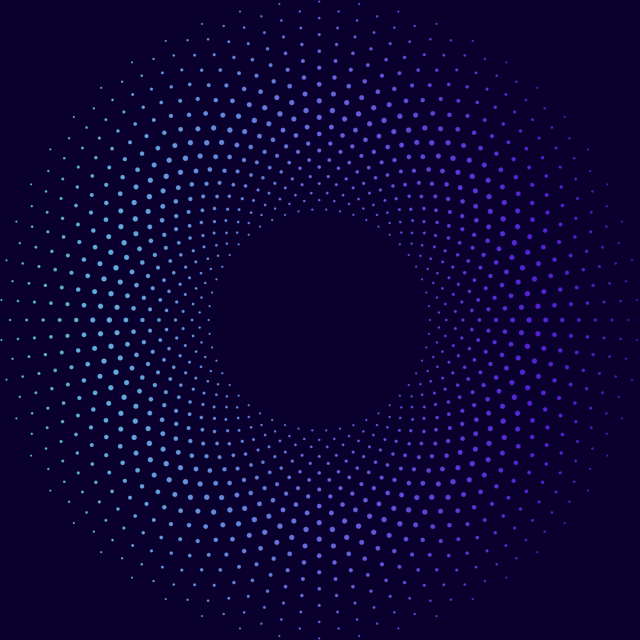
Reproduce this background procedurally as a WebGL 2 fragment shader.

```glsl
#version 300 es
precision highp float;

uniform vec2 u_resolution;
out vec4 fragColor;

const float TAU = 6.2831853;
const float SPOKES = 50.0;

// Teal to blue to violet, from left to right
vec3 dotColor(float x) {
    vec3 c = mix(vec3(0.33, 0.73, 0.76), vec3(0.38, 0.67, 0.86), smoothstep(0.0, 0.18, x));
    c = mix(c, vec3(0.40, 0.41, 0.86), clamp((x - 0.18) / 0.32, 0.0, 1.0));
    c = mix(c, vec3(0.33, 0.13, 0.83), clamp((x - 0.5) / 0.33, 0.0, 1.0));
    return mix(c, vec3(0.25, 0.12, 0.68), smoothstep(0.84, 1.0, x));
}

// Coverage of one family of rings; its spokes are turned by a part of a step
float ringDots(vec2 p, float innerRadius, float turn, float pixel) {
    float ring = clamp(round((length(p) - innerRadius) / 0.02586), 0.0, 12.0);
    float radius = innerRadius + ring * 0.02586;

    // Centre of the nearest dot, with angles counted from the top
    float spoke = round(atan(p.x, p.y) / TAU * SPOKES - turn) + turn;
    float angle = spoke * TAU / SPOKES;
    vec2 center = radius * vec2(sin(angle), cos(angle));

    // Dots are largest midway between the inner and outer rims
    float swell = 1.0 - clamp(abs(radius - 0.332) / 0.165, 0.0, 1.0);
    float size = mix(0.0015, 0.0042, swell);
    return 1.0 - smoothstep(-0.75 * pixel, 0.75 * pixel, length(p - center) - size);
}

void main() {
    float pixel = 1.0 / min(u_resolution.x, u_resolution.y);
    vec2 uv = (gl_FragCoord.xy - 0.5 * u_resolution) * pixel + 0.5;
    vec2 p = uv - vec2(0.4988, 0.5);

    // Two interleaved ring families, half a spoke apart
    float dots = max(ringDots(p, 0.1873, 0.0, pixel),
                     ringDots(p, 0.1728, 0.5, pixel));

    vec3 color = mix(vec3(0.037, 0.0, 0.175), dotColor(uv.x), dots);
    fragColor = vec4(color, 1.0);
}
```
